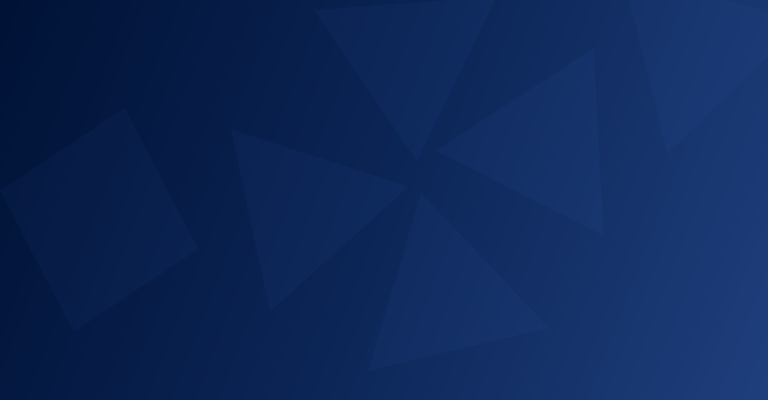
A Shadertoy shader for this background:

```glsl
// Deep navy background: a slanted three-stop gradient under faint flat shapes.
// Five equilateral triangles form a loose pinwheel beside one tilted block,
// each drawn from a signed distance and blended as a pale blue veil.

#define ASPECT 1.92
#define GRADIENT_ANGLE 0.37
#define VEIL_ALPHA 0.058
#define BLOCK_STRENGTH 0.85
#define VEIL_COLOR vec3(0.26, 0.44, 0.81)
#define DARK_NAVY vec3(0.0, 0.069, 0.208)
#define MID_NAVY vec3(0.045, 0.146, 0.338)
#define LIGHT_NAVY vec3(0.12, 0.245, 0.488)

const float TURN_THIRD = 2.0943951;
const int TRIANGLE_COUNT = 5;

// Triangles: centre x, centre y, circumradius, direction of one tip
const vec4 TRIANGLES[TRIANGLE_COUNT] = vec4[](
    vec4(0.758, 0.477, 0.269,  0.210),
    vec4(1.023, 0.860, 0.264, -1.498),
    vec4(1.361, 0.638, 0.271,  3.197),
    vec4(1.115, 0.257, 0.268,  1.806),
    vec4(1.744, 0.879, 0.273, -1.855));

// Veil strength of each triangle
const float STRENGTHS[TRIANGLE_COUNT] = float[](0.92, 0.88, 1.0, 0.92, 0.85);

float cross2(vec2 a, vec2 b) {
    return a.x * b.y - a.y * b.x;
}

// Largest distance past the three sides, each opposite a tip
float triangleDistance(vec2 p, float radius, float tipAngle) {
    float d = -1e3;
    for (int k = 0; k < 3; k++) {
        float a = tipAngle + float(k) * TURN_THIRD;
        d = max(d, -dot(p, vec2(cos(a), sin(a))));
    }
    return d - 0.5 * radius;
}

// Parallelogram spanned by two half edges
float blockDistance(vec2 p, vec2 halfU, vec2 halfV) {
    float area = abs(cross2(halfU, halfV));
    float dU = (abs(cross2(p, halfU)) - area) / length(halfU);
    float dV = (abs(cross2(p, halfV)) - area) / length(halfV);
    return max(dU, dV);
}

vec3 addVeil(vec3 color, float d, float strength) {
    float edge = 0.7 / iResolution.y;
    float cover = 1.0 - smoothstep(-edge, edge, d);
    return mix(color, VEIL_COLOR, VEIL_ALPHA * strength * cover);
}

// Gradient running from the upper left to the lower right corner
vec3 backdrop(vec2 p) {
    vec2 dir = vec2(cos(GRADIENT_ANGLE), -sin(GRADIENT_ANGLE));
    float span = dot(vec2(ASPECT, -1.0), dir);
    float t = clamp(dot(p - vec2(0.0, 1.0), dir) / span, 0.0, 1.0);
    return t < 0.5 ? mix(DARK_NAVY, MID_NAVY, 2.0 * t)
                   : mix(MID_NAVY, LIGHT_NAVY, 2.0 * t - 1.0);
}

void mainImage(out vec4 fragColor, in vec2 fragCoord) {
    vec2 p = fragCoord / iResolution.xy * vec2(ASPECT, 1.0);
    vec3 color = backdrop(p);

    // Tilted block on the left
    float block = blockDistance(p - vec2(0.248, 0.450),
                                vec2(0.0919, -0.1763), vec2(0.1556, 0.1038));
    color = addVeil(color, block, BLOCK_STRENGTH);

    // Pinwheel triangles
    for (int i = 0; i < TRIANGLE_COUNT; i++) {
        vec4 tri = TRIANGLES[i];
        float d = triangleDistance(p - tri.xy, tri.z, tri.w);
        color = addVeil(color, d, STRENGTHS[i]);
    }

    fragColor = vec4(color, 1.0);
}
```
